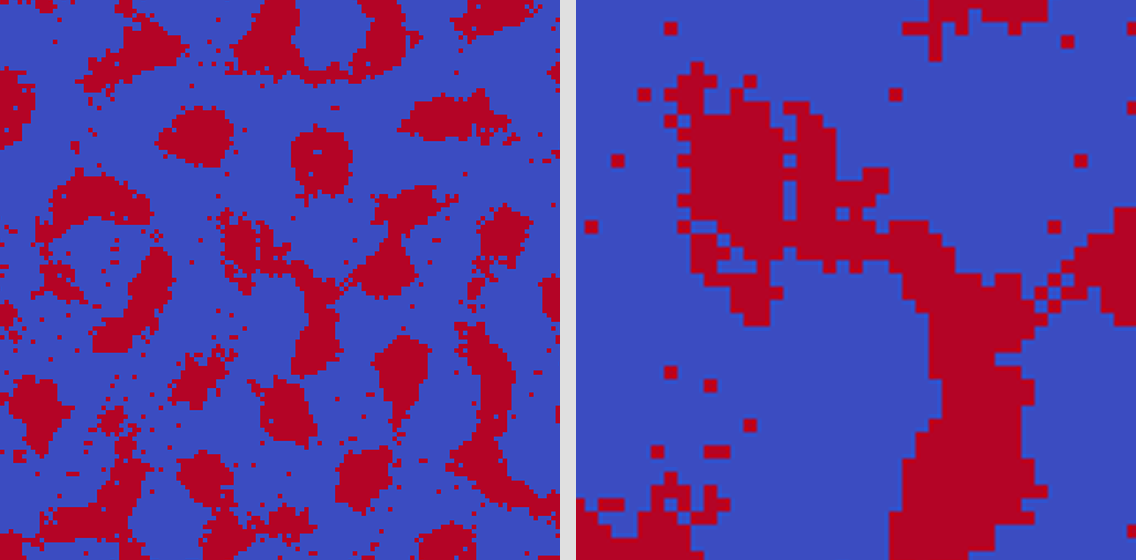
Left: the whole. Right: its middle third, enlarged.
Give the GLSL for this texture, as a WebGL 2 fragment shader.

```glsl
#version 300 es
precision highp float;

uniform vec2 u_resolution;
out vec4 fragColor;

const float TAU = 6.2831853;
const vec3 BLUE = vec3(0.230, 0.299, 0.757);
const vec3 RED = vec3(0.706, 0.016, 0.150);
const float CELLS = 127.0;        // grid cells across the canvas
const int BLOB_WAVES = 30;
const vec2 BLOB_BAND = vec2(4.6, 8.2);     // cycles per canvas
const int ROUGH_WAVES = 14;
const vec2 ROUGH_BAND = vec2(14.0, 28.0);
const float ROUGHNESS = 0.2;      // medium-scale wobble of the outlines
const float GRAIN = 0.45;         // cell-scale raggedness of the outlines
const float THRESHOLD = 0.56;     // sets the red share
const float FLIP_CHANCE = 0.007;  // stray single cells
const float EDGE_WIDTH = 0.25;    // blend width, in cells
const float RINGING = 0.1;        // contrast boost beside each edge

float hash(vec2 p) {
    return fract(sin(dot(p, vec2(127.1, 311.7))) * 43758.5453);
}

// Band-limited random field of unit variance, at four points at once
vec4 waveField(vec4 x, vec4 y, int count, vec2 band, float seed) {
    vec4 sum = vec4(0.0);
    for (int i = 0; i < count; i++) {
        float id = float(i);
        float angle = 0.5 * TAU * (id + hash(vec2(id, seed))) / float(count);
        float frequency = mix(band.x, band.y, hash(vec2(id, seed + 1.0)));
        float phase = TAU * hash(vec2(id, seed + 2.0));
        vec2 k = TAU * frequency * vec2(cos(angle), sin(angle));
        sum += cos(k.x * x + k.y * y + phase);
    }
    return sum * sqrt(2.0 / float(count));
}

// Two-valued state of one cell: 0 is blue, 1 is red
float cellState(vec2 cell, float field) {
    float grain = GRAIN * (hash(cell + 17.0) - 0.5);
    float state = step(THRESHOLD, field + grain);
    float flip = step(hash(cell + 59.0), FLIP_CHANCE);
    return abs(state - flip);
}

// Soft step between neighbouring cells with a slight overshoot
vec2 edgeProfile(vec2 offset, float width) {
    vec2 d = abs(offset);
    vec2 ramp = clamp(offset / width + 0.5, 0.0, 1.0);
    vec2 halo = smoothstep(0.1, 0.18, d) * (1.0 - smoothstep(0.32, 0.4, d));
    return ramp + RINGING * sign(offset) * halo;
}

void main() {
    vec2 uv = gl_FragCoord.xy / u_resolution.y;
    vec2 grid = uv * CELLS - 0.5;
    vec2 cell = floor(grid);

    // Field at the centres of the four nearest cells
    vec4 x = (cell.x + vec4(0.5, 1.5, 0.5, 1.5)) / CELLS;
    vec4 y = (cell.y + vec4(0.5, 0.5, 1.5, 1.5)) / CELLS;
    vec4 field = waveField(x, y, BLOB_WAVES, BLOB_BAND, 3.0)
        + ROUGHNESS * waveField(x, y, ROUGH_WAVES, ROUGH_BAND, 11.0);

    float s00 = cellState(cell, field.x);
    float s10 = cellState(cell + vec2(1.0, 0.0), field.y);
    float s01 = cellState(cell + vec2(0.0, 1.0), field.z);
    float s11 = cellState(cell + vec2(1.0, 1.0), field.w);

    // Blend across cell borders, never narrower than one screen pixel
    float width = max(EDGE_WIDTH, CELLS / u_resolution.y);
    vec2 w = edgeProfile(fract(grid) - 0.5, width);
    float redness = mix(mix(s00, s10, w.x), mix(s01, s11, w.x), w.y);

    vec3 color = BLUE + (RED - BLUE) * redness;
    fragColor = vec4(clamp(color, 0.0, 1.0), 1.0);
}
```
